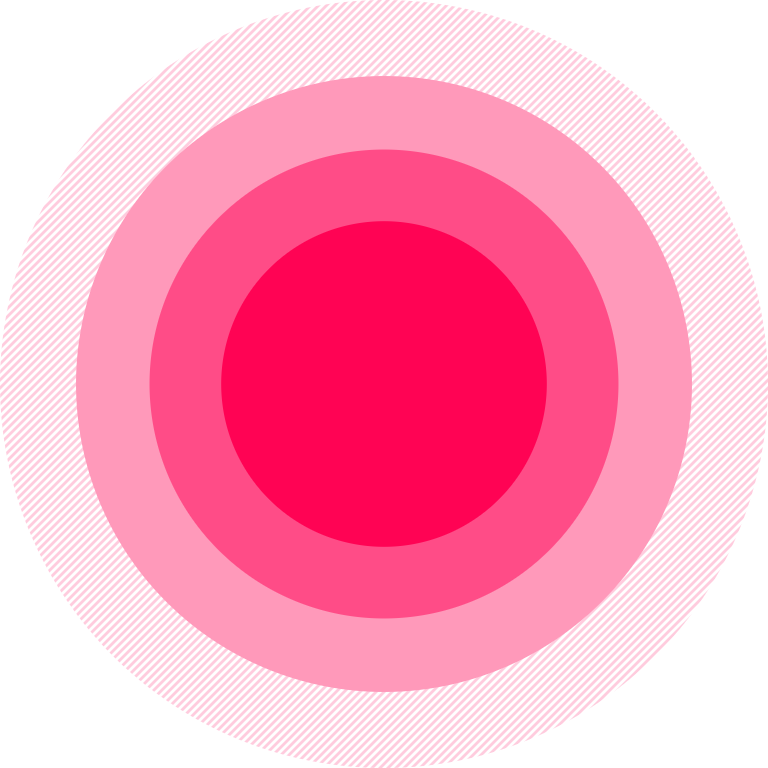
This background is drawn by a Shadertoy shader. Its source:

```glsl
// Concentric pink discs inside a diagonally hatched outer ring on white.

const vec3 WHITE = vec3(1.0);
const vec3 HATCH_PINK = vec3(1.0, 0.80, 0.87);
const vec3 LIGHT_PINK = vec3(1.0, 0.60, 0.73);
const vec3 MID_PINK = vec3(1.0, 0.30, 0.53);
const vec3 HOT_PINK = vec3(1.0, 0.01, 0.33);

const float HATCH_COUNT = 96.0; // stripes per canvas width

// Coverage of a shape from its signed distance, smoothed over one pixel
float coverage(float dist, float pixel) {
    return clamp(0.5 - dist / pixel, 0.0, 1.0);
}

float disc(vec2 p, float radius, float pixel) {
    return coverage(length(p) - radius, pixel);
}

// Stripes rising to the right, half filled
float hatch(vec2 p, float count, float pixel) {
    float spacing = 1.0 / (count * sqrt(2.0));
    float across = (p.x - p.y) / sqrt(2.0);
    float fromCenter = abs(fract(across / spacing) - 0.5) * spacing;
    return coverage(fromCenter - 0.25 * spacing, pixel);
}

void mainImage(out vec4 fragColor, in vec2 fragCoord) {
    float pixel = 1.0 / min(iResolution.x, iResolution.y);
    vec2 p = (fragCoord - 0.5 * iResolution.xy) * pixel;

    // Hatched outer disc
    float stripes = hatch(p, HATCH_COUNT, pixel) * disc(p, 0.5, pixel);
    vec3 color = mix(WHITE, HATCH_PINK, stripes);

    // Solid discs, from the widest to the smallest
    color = mix(color, LIGHT_PINK, disc(p, 0.401, pixel));
    color = mix(color, MID_PINK, disc(p, 0.3053, pixel));
    color = mix(color, HOT_PINK, disc(p, 0.212, pixel));

    fragColor = vec4(color, 1.0);
}
```
